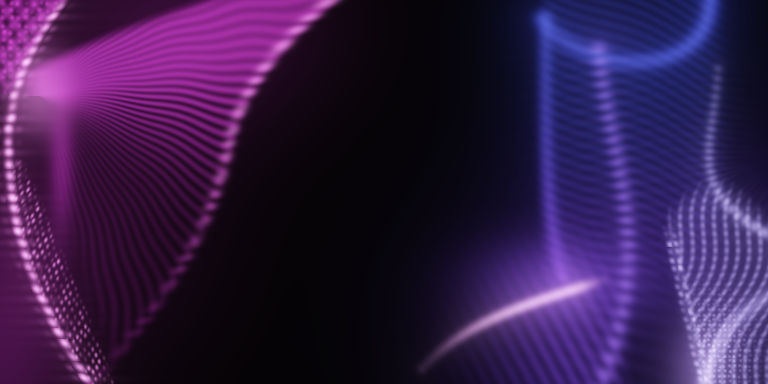
Reproduce this background procedurally as a WebGL 1 fragment shader.

```glsl
precision highp float;
// Glowing particle veils: a magenta fan at the left, blue-violet ribbons at the right.
uniform vec2 u_resolution;

#define EXPOSURE 1.25
#define FAN_RIBS 17.0
#define BEAD_RATE 34.0
#define APEX vec2(0.10, 0.75)
#define MAGENTA vec3(0.78, 0.15, 0.78)
#define PINK vec3(1.0, 0.48, 0.95)
#define BLUE vec3(0.13, 0.16, 0.58)
#define VIOLET vec3(0.27, 0.13, 0.62)
#define LAVENDER vec3(0.62, 0.56, 1.0)

float hash(vec2 p) {
  vec3 q = fract(p.xyx * 0.1031);
  q += dot(q, q.yzx + 33.33);
  return fract((q.x + q.y) * q.z);
}

float ripple(float x) { return 0.5 + 0.5 * cos(6.28318 * x); }
float below(float x, float soft) { return 1.0 - smoothstep(-soft, soft, x); }
float bell(float d, float w) { return exp(-d * d / (w * w)); }
float blob(vec2 p, float x, float y, float w, float h) {
  return bell(length((p - vec2(x, y)) / vec2(w, h)), 1.0);
}

// Thin bright core with a wide halo
float strand(float d, float w) { return bell(d, w) + 0.3 * exp(-abs(d) / (w * 4.0)); }

// Jittered round dots, one per unit cell
float beads(vec2 q, float radius) {
  vec2 cell = floor(q);
  vec2 jitter = vec2(hash(cell), hash(cell + 19.7)) - 0.5;
  float d = length(fract(q) - 0.5 - jitter * 0.35);
  return bell(d, radius) * (0.35 + 0.65 * hash(cell + 7.3));
}

// Distance to a cubic Bezier, and the parameter of the nearest point
vec2 curve(vec2 p, vec2 a, vec2 b, vec2 c, vec2 d) {
  vec2 best = vec2(9.0, 0.0), last = a;
  for (int i = 1; i <= 18; i++) {
    float t = float(i) / 18.0, s = 1.0 - t;
    vec2 q = s * s * s * a + 3.0 * s * t * (s * b + t * c) + t * t * t * d;
    vec2 e = q - last;
    float h = clamp(dot(p - last, e) / dot(e, e), 0.0, 1.0);
    float away = length(p - last - e * h);
    if (away < best.x) best = vec2(away, t + (h - 1.0) / 18.0);
    last = q;
  }
  return best;
}

vec3 magentaFan(vec2 p) {
  vec2 a = p - APEX;
  float r = length(a), angle = atan(a.y, a.x), k = p.y - 0.62;
  float rim = p.x - (0.604 + 0.2 * k + 0.97 * k * abs(k) + 0.36 * k * k);
  rim /= length(vec2(1.0, 0.2 + 1.94 * abs(k) + 0.72 * k));
  float top = p.y - (0.775 + 0.5 * p.x - 0.17 * p.x * p.x);
  float side = 0.09 + 0.3 * (0.75 - p.y) - p.x;
  float inside = below(rim, 0.016) * below(top, 0.022) * below(side, 0.04);
  float lit = smoothstep(-1.1, 0.25, angle);
  float ribs = ripple((angle + 0.4 * r) * FAN_RIBS + 0.15 * sin(r * 30.0));
  float contrast = smoothstep(0.06, 0.25, r) * mix(0.85, 0.3, smoothstep(-0.1, 0.25, angle));
  vec3 col = MAGENTA * inside * mix(0.1, 0.85, lit * lit) * mix(1.0, ribs, contrast);

  // Beaded rim, brighter toward the top
  float rise = smoothstep(0.0, 0.9, p.y);
  float dots = 0.2 + 0.6 * ripple(p.y * 24.0 + 0.2 * sin(p.y * 40.0));
  col += mix(MAGENTA, PINK, rise) * bell(rim + 0.008, 0.016) * dots * (0.15 + 0.85 * rise);
  // Light at the apex, the inner fold and the air around
  col += PINK * 0.6 * blob(p, 0.1, 0.76, 0.08, 0.1);
  float air = 0.4 * blob(p, 0.16, 0.57, 0.03, 0.17) + 0.2 * blob(p, 0.5, 0.95, 0.36, 0.28);
  return col + MAGENTA * (air + 0.13 * blob(p, 0.2, 0.5, 0.38, 0.5));
}

vec3 leftRibbon(vec2 p) {
  float k = p.y - 0.62;
  float edge = p.x - 0.022 - mix(0.55, 1.0, step(0.0, k)) * k * k;
  float along = p.y * BEAD_RATE;
  float spark = hash(vec2(floor(along), 3.0)) * ripple(along + 0.5);
  float light = strand(edge, 0.011) * (0.3 + 0.7 * spark);
  light += 1.5 * beads(vec2(edge * 30.0 + 0.5, along), 0.3) * bell(edge, 0.02);
  // Hooked rows of dots on the inner side
  float inner = below(p.x - 0.297 + 0.41 * p.y, 0.012) * smoothstep(0.0, 0.015, edge) * below(p.y - 0.56, 0.06);
  vec2 rows = vec2(edge * 55.0, p.y * 60.0 - edge * 45.0);
  light += inner * beads(rows, 0.27) * (0.3 + 0.9 * ripple(p.y * 13.0 - edge * 14.0));
  // Woven mesh in the upper corner
  float mesh = below(edge, 0.015) * smoothstep(0.72, 0.83, p.y);
  float weave = ripple(p.x * 24.0 + p.y * 15.0) + ripple(p.x * 20.0 - p.y * 20.0);
  mesh *= 0.2 + 0.35 * weave + 0.7 * beads(p * 52.0, 0.3);
  return PINK * light + MAGENTA * (mesh + 0.28 * blob(p, 0.0, 0.12, 0.18, 0.4));
}

vec3 blueVeil(vec2 p) {
  vec2 ring = curve(p, vec2(1.41, 0.95), vec2(1.52, 0.8), vec2(1.87, 0.78), vec2(1.85, 1.03));
  vec2 left = curve(p, vec2(1.42, 0.95), vec2(1.42, 0.6), vec2(1.42, 0.45), vec2(1.465, 0.28));
  vec2 right = curve(p, vec2(1.56, 0.87), vec2(1.58, 0.6), vec2(1.72, 0.38), vec2(1.56, -0.02));
  vec2 streak = curve(p, vec2(1.1, 0.04), vec2(1.22, 0.17), vec2(1.38, 0.21), vec2(1.57, 0.27));
  float ribs = ripple(p.y * 36.0 + p.x * 16.0 + 0.5 * sin(p.x * 14.0));
  float sheet = smoothstep(1.39, 1.44, p.x) * below(p.x - 1.87, 0.05) * smoothstep(0.1, 0.5, p.y);
  vec3 col = mix(VIOLET, BLUE, smoothstep(0.3, 0.8, p.y)) * sheet * (0.2 + 0.16 * ribs);
  col += BLUE * (0.7 + 0.5 * ring.y) * strand(ring.x, 0.022);
  col += mix(BLUE, VIOLET, left.y) * 0.65 * strand(left.x, 0.02);
  col += mix(VIOLET, LAVENDER, 0.2) * strand(right.x, 0.022) * (0.35 + 0.4 * ripple(right.y * 27.0));
  // Hot streak and the ribbed violet glow beneath it
  float heat = smoothstep(0.0, 0.7, streak.y) * below(streak.y - 0.93, 0.08);
  col += vec3(0.95, 0.62, 0.95) * strand(streak.x, 0.014) * (0.1 + heat);
  float lower = below(p.x - 1.62, 0.04) * blob(p, 1.5, 0.08, 0.2, 0.2);
  lower *= 0.35 + 0.35 * ripple(p.x * 26.0 + p.y * 14.0);
  lower += 0.7 * blob(p, 1.47, 0.27, 0.2, 0.1) + 0.2 * blob(p, 1.45, 0.15, 0.4, 0.4);
  return col + VIOLET * lower + BLUE * 0.2 * blob(p, 1.65, 0.75, 0.3, 0.45);
}

vec3 rightRibbon(vec2 p) {
  vec2 crest = curve(p, vec2(1.87, 0.82), vec2(1.86, 0.62), vec2(1.77, 0.5), vec2(2.02, 0.38));
  vec2 fold = curve(p, vec2(2.02, 0.24), vec2(1.9, 0.17), vec2(1.86, 0.12), vec2(1.83, -0.02));
  float edge = p.x - 1.836 + 0.234 * p.y;
  float roof = p.y - 0.41 - 0.1 * sin((p.x - 1.72) * 11.0);
  float inside = smoothstep(-0.01, 0.015, edge) * below(roof, 0.04);
  float line = (p.x - 0.32 * p.y + 0.025 * sin(p.y * 16.0)) * 34.0;
  float threads = pow(ripple(line), 2.0) * (0.5 + 0.5 * ripple(p.y * 46.0));
  float light = inside * (0.12 + 0.6 * threads);
  light += strand(crest.x, 0.013) * (0.2 + 0.6 * crest.y) * (0.6 + 0.4 * ripple(crest.y * 24.0));
  light += strand(fold.x, 0.018) * (0.4 + 0.5 * fold.y);
  // Sparkling border and base
  float border = bell(edge, 0.016) * below(p.y - 0.39, 0.03);
  light += border * (0.2 + 1.4 * beads(vec2(edge, p.y) * 45.0, 0.32));
  light += inside * beads(p * 75.0, 0.3) * blob(p, 1.86, 0.08, 0.09, 0.13);
  vec3 base = mix(LAVENDER, PINK, 0.3) * 0.4 * blob(p, 1.83, 0.04, 0.08, 0.14);
  return LAVENDER * light + base + VIOLET * 0.35 * blob(p, 1.95, 0.25, 0.25, 0.38);
}

void main() {
  vec2 p = gl_FragCoord.xy / u_resolution * vec2(2.0, 1.0);
  vec3 light = magentaFan(p) + leftRibbon(p) + blueVeil(p) + rightRibbon(p);
  gl_FragColor = vec4(1.0 - exp(-(light + 0.008) * EXPOSURE), 1.0);
}
```
